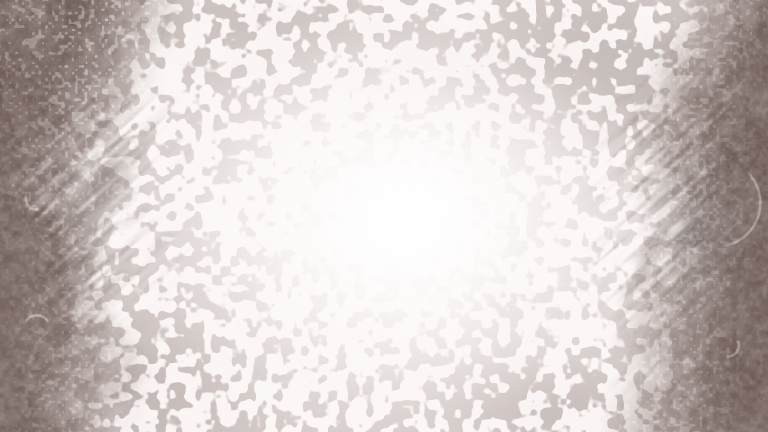
A WebGL 1 fragment shader for this background:

```glsl
precision highp float;
// Weathered pale paper: a white central glow, scattered taupe blotches and
// dark brown worn bands at both sides. Thresholded value noise makes the
// stains, stretched noise the diagonal brush marks, short arcs the scratches.
uniform vec2 u_resolution;

float hash(vec2 p) {
  vec3 q = fract(vec3(p.xyx) * 0.1031);
  q += dot(q, q.yzx + 33.33);
  return fract((q.x + q.y) * q.z);
}

float noise(vec2 p) {
  vec2 i = floor(p), f = fract(p);
  f = f * f * (3.0 - 2.0 * f);
  return mix(mix(hash(i), hash(i + vec2(1, 0)), f.x),
             mix(hash(i + vec2(0, 1)), hash(i + vec2(1, 1)), f.x), f.y);
}

float fbm(vec2 p) {
  float sum = 0.0, amp = 0.5;
  for (int i = 0; i < 4; i++) {
    sum += amp * noise(p);
    p = mat2(1.6, 1.2, -1.2, 1.6) * p + 17.3;
    amp *= 0.5;
  }
  return sum / 0.9375;
}

// Soft elliptical spot with value 1 at its centre
float spot(vec2 p, vec2 centre, vec2 radius) {
  vec2 d = (p - centre) / radius;
  return exp(-dot(d, d));
}

// Thin arc around a centre, open on the side away from facing
float scratch(vec2 p, vec2 centre, float radius, vec2 facing) {
  vec2 d = p - centre;
  float line = 1.0 - smoothstep(0.001, 0.005, abs(length(d) - radius));
  return line * smoothstep(0.3, 0.7, dot(normalize(d + 1e-5), facing));
}

void main() {
  vec2 uv = gl_FragCoord.xy / u_resolution;
  vec2 p = vec2(uv.x * 1.7778, uv.y);
  vec2 cell = p + 20.0;

  // Diagonal brush marks near the inner edges of the bands
  vec2 along = vec2(p.x + p.y * 0.9, p.y - p.x * 0.9);
  float streak = noise(vec2(along.x * 9.0, along.y * 75.0) + 300.0) - 0.5;

  // Signed depth into the side bands
  float left = 0.125 + 0.065 * smoothstep(0.55, 1.0, uv.y);
  float right = 0.865 + 0.05 * smoothstep(0.7, 1.0, uv.y)
              - 0.025 * (1.0 - smoothstep(0.0, 0.3, uv.y));
  float depth = max(left - uv.x, uv.x - right);
  float middle = smoothstep(0.2, 0.4, uv.y) * (1.0 - smoothstep(0.65, 0.85, uv.y));
  depth += 0.07 * (fbm(cell * 7.0) - 0.5) + 0.035 * streak * (0.4 + middle);
  float band = smoothstep(-0.07, 0.1, depth);

  // Blotches grow denser away from the glow and in a few stained areas
  float reach = length((uv - vec2(0.525, 0.49)) * vec2(1.0, 0.72));
  float stain = 0.7 * spot(uv, vec2(0.76, 0.82), vec2(0.17, 0.16))
              + 0.5 * spot(uv, vec2(0.72, 0.06), vec2(0.13, 0.12))
              + 0.35 * spot(uv, vec2(0.67, 0.3), vec2(0.04, 0.06))
              + 0.4 * spot(uv, vec2(0.36, 0.92), vec2(0.16, 0.14))
              + 0.5 * spot(uv, vec2(0.2, 0.1), vec2(0.12, 0.2));
  float wear = smoothstep(0.06, 0.46, reach);
  float pattern = 0.6 * noise(cell * 48.0) + 0.3 * noise(cell * 85.0 + 9.0)
                + 0.25 * (fbm(cell * 9.0 + 40.0) - 0.5) + 0.05;
  float cut = 0.56 - 0.07 * wear - 0.07 * stain;
  float blotch = smoothstep(cut - 0.03, cut + 0.08, pattern);
  float tone = blotch * (0.02 + 0.27 * wear + 0.17 * stain * wear);
  tone += 0.06 * stain * fbm(cell * 14.0);

  // Brown bands with grain, and pale flecks toward their rims and the top
  float grain = fbm(cell * 70.0 + 90.0) - 0.5;
  float bandTone = 0.87 + 0.28 * grain + 0.2 * (fbm(cell * 12.0) - 0.5);
  tone = mix(tone, bandTone, band);
  float rim = 1.0 - smoothstep(0.0, 0.13, depth);
  float corner = spot(uv, vec2(0.08, 0.95), vec2(0.13, 0.25));
  float fleck = smoothstep(0.58, 0.8, noise(cell * 130.0 + 5.0));
  tone -= fleck * band * (0.05 + 0.2 * rim + 0.2 * corner);
  tone += 0.22 * streak * middle * spot(vec2(depth, 0.0), vec2(-0.02, 0.0), vec2(0.05));

  // Pale scratches in the bands
  float marks = scratch(p, vec2(0.085, 0.54), 0.025, vec2(-0.7, -0.7))
              + scratch(p, vec2(0.085, 0.24), 0.03, vec2(0.0, 1.0))
              + scratch(p, vec2(1.66, 0.53), 0.1, vec2(0.95, -0.3))
              + scratch(p, vec2(1.685, 0.2), 0.025, vec2(0.8, -0.6));
  tone -= 0.28 * marks * band;

  vec3 paper = vec3(0.988, 0.97, 0.966);
  vec3 umber = vec3(0.43, 0.355, 0.33);
  vec3 colour = mix(paper, umber, clamp(tone, 0.0, 1.05));

  // Cool haze on the inner edges, then the central glow
  float haze = spot(uv, vec2(0.135, 0.53), vec2(0.05, 0.13))
             + spot(uv, vec2(0.9, 0.47), vec2(0.05, 0.15));
  colour += haze * vec3(0.005, 0.025, 0.035) * band;
  colour = mix(colour, vec3(1.0), spot(uv, vec2(0.525, 0.49), vec2(0.14, 0.2)));
  gl_FragColor = vec4(clamp(colour, 0.0, 1.0), 1.0);
}
```
